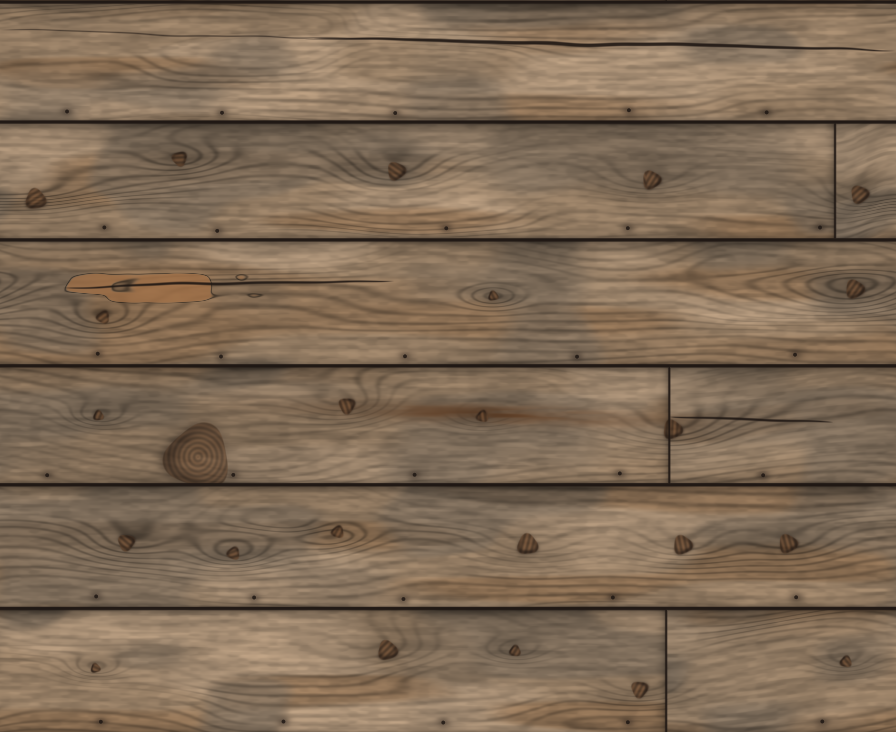
Reproduce this texture procedurally as a Shadertoy shader.

```glsl
// Six rows of weathered wooden siding with knots, cracks, nails and butt joints.

const float TAU = 6.28319;

// Row edges from the bottom, joint positions (negative: none), knot density
const float EDGES[7] = float[7](0.0, 0.1715, 0.3405, 0.503, 0.675, 0.836, 1.0);
const float JOINTS[6] = float[6](0.7435, -1.0, 0.747, -1.0, 0.932, -1.0);
const float KNOTTY[6] = float[6](0.5, 1.0, 0.45, 0.35, 0.75, 0.0);

const vec3 TAN = vec3(0.59, 0.495, 0.395);
const vec3 PALE = vec3(0.67, 0.57, 0.465);
const vec3 GREY = vec3(0.48, 0.42, 0.355);
const vec3 WARM = vec3(0.53, 0.41, 0.295);
const vec3 RUST = vec3(0.41, 0.28, 0.18);
const vec3 SPLINTER = vec3(0.63, 0.44, 0.28);
const vec3 SHADOW = vec3(0.12, 0.09, 0.075);

float hash(vec2 p) {
  vec3 q = fract(p.xyx * 0.1031);
  q += dot(q, q.yzx + 33.33);
  return fract((q.x + q.y) * q.z);
}

float wrapDelta(float a, float b) { return a - b - round(a - b); }

float blot(vec2 d, vec2 size) { d /= size; return exp(-dot(d, d)); }

// Antialiased inside of a shape with radius r
float inside(float d, float r, float px) { return 1.0 - smoothstep(r - px, r + px, d); }

// Smooth cellular noise, wrapping after scale.x cells across
float cells(vec2 p, vec2 scale, float seed) {
  p *= scale;
  float sum = 0.0, total = 0.0;
  for (int k = 0; k < 9; k++) {
    vec2 id = floor(p) + vec2(k % 3 - 1, k / 3 - 1);
    vec2 key = vec2(mod(id.x, scale.x), id.y + seed * 117.0);
    vec2 d = id + 0.25 + 0.5 * vec2(hash(key), hash(key + 57.3)) - p;
    float weight = exp(-5.0 * dot(d, d));
    sum += weight * hash(key + 11.7);
    total += weight;
  }
  return sum / total;
}

// Layered sines with period one
float wave(float x, float seed) {
  float sum = 0.0;
  for (float k = 1.0; k < 6.0; k++)
    sum += sin(TAU * (k * x + hash(vec2(k, seed)))) / k;
  return sum;
}

// Grain swelling, heartwood core and dark rim
vec3 knot(vec2 d, float r, float px) {
  float angle = atan(d.y, d.x);
  float dist = length(d) * (1.0 + 0.12 * sin(angle * 3.0 + r * 900.0));
  float rim = exp(-pow(abs(dist / r - 0.85) * 4.0, 2.0));
  return vec3(blot(d, r * vec2(6.0, 2.6)), inside(dist, r, px), rim * (0.6 + 0.4 * sin(angle + r * 700.0)));
}

vec3 scatterKnots(vec2 p, float row, float height, float chance, float aspect, float px) {
  vec3 sum = vec3(0.0);
  for (float i = 0.0; i < 6.0; i++) {
    vec2 key = vec2(i + 3.0, row * 7.0 + 2.0);
    float x = (i + 0.15 + 0.7 * hash(key)) / 6.0;
    float y = height * mix(0.3, 0.75, hash(key + 21.0));
    vec2 d = vec2(wrapDelta(p.x, x) * aspect, p.y - y);
    sum += step(hash(key + 71.0), chance) * knot(d, mix(0.006, 0.014, hash(key + 43.0)), px);
  }
  return sum;
}

float nails(vec2 p, float row, float aspect, float px) {
  float mark = 0.0;
  for (float i = 0.0; i < 5.0; i++) {
    float h = hash(vec2(i + 9.0, row + 31.0));
    vec2 d = vec2(wrapDelta(p.x, (i + 0.2 + 0.4 * h) / 5.0) * aspect, p.y - 0.011 - 0.005 * h);
    mark = max(mark, max(0.9 * inside(length(d), 0.003, px), 0.4 * blot(d, vec2(0.009, 0.007))));
  }
  return mark;
}

// Tapered split running from a to b
float crack(vec2 p, vec2 a, vec2 b, float width, float px) {
  float t = clamp((p.x - a.x) / (b.x - a.x), 0.0, 1.0);
  float taper = sqrt(4.0 * t * (1.0 - t));
  float path = mix(a.y, b.y, t) + 0.0012 * wave(p.x * 3.0, a.x + 4.0);
  return inside(abs(p.y - path), width * taper, px) * smoothstep(0.0, 0.4, taper);
}

void mainImage(out vec4 fragColor, in vec2 fragCoord) {
  float aspect = iResolution.x / iResolution.y, px = 1.0 / iResolution.y;
  vec2 p = fract(fragCoord / iResolution.xy + vec2(0.0, 0.0015));

  // Board layout
  int n = 0;
  for (int i = 1; i < 6; i++) if (p.y >= EDGES[i]) n = i;
  float row = float(n), joint = JOINTS[n], hasJoint = step(0.0, joint);
  float below = p.y - EDGES[n], above = EDGES[n + 1] - p.y, height = below + above;
  float offcut = hasJoint * step(joint, p.x) * (1.0 - smoothstep(joint, 1.0, p.x));
  vec2 board = vec2(p.x, below), q = vec2(p.x, below / height + 0.15 * offcut);

  // Broad weathering
  float pale = cells(q, vec2(5, 3), row + 1.0);
  float grime = cells(q, vec2(9, 2.5), row + 11.0);
  float warmth = cells(q, vec2(4, 4), row + 21.0);
  vec3 color = mix(TAN, PALE, smoothstep(0.45, 0.75, pale));
  color = mix(color, WARM, 0.7 * smoothstep(0.5, 0.8, warmth));
  color = mix(color, GREY, 0.7 * smoothstep(0.5, 0.8, grime) + 0.3 * offcut);

  // Growth rings bend around knots; fibres run along the board
  vec3 knots = scatterKnots(board, row, height, KNOTTY[n], aspect, px);
  vec2 big = vec2(wrapDelta(p.x, 0.221) * aspect, p.y - 0.377);
  if (n == 2) knots += knot(big, 0.043, px) * vec3(1.0, 0.75, 0.7);
  float rings = q.y * 11.0 + 0.35 * wave(p.x, row) + 5.0 * pale + 3.0 * knots.x;
  float line = pow(0.5 + 0.5 * sin(TAU * rings), 3.0);
  float fibre = cells(q, vec2(22, 32), row + 31.0);
  color *= 1.0 - line * (0.06 + 0.14 * smoothstep(0.35, 0.7, warmth) + 0.08 * knots.x);
  color *= 0.84 + 0.2 * fibre + 0.12 * cells(q, vec2(90, 40), row + 41.0);

  // Rust streak and torn splinters
  float streak = blot(p - vec2(0.54, 0.463 - 0.05 * p.x), vec2(0.17, 0.012));
  color = mix(color, RUST, 0.75 * streak * (0.5 + fibre));
  float torn = blot(p - vec2(0.18, 0.61), vec2(0.13, 0.026)) * (0.4 + 1.2 * cells(p, vec2(26, 45), 3.0));
  color = mix(color, SPLINTER, 0.8 * smoothstep(0.58, 0.64, torn));
  color *= 1.0 - 0.4 * blot(vec2(torn - 0.58, 0.0), vec2(0.02));

  // Knots, nails and cracks
  color *= 1.0 - 0.15 * min(knots.x, 1.0);
  color = mix(color, RUST * (0.85 + 0.2 * sin(length(big) * 900.0)), 0.75 * min(knots.y, 1.0));
  color = mix(color, SHADOW, 0.65 * clamp(knots.z, 0.0, 1.0));
  color = mix(color, SHADOW, nails(board, row, aspect, px));
  float split = crack(p, vec2(0.34, 0.949), vec2(1.0, 0.934), 0.0024, px);
  split = max(split, 0.7 * crack(p, vec2(0.0, 0.961), vec2(0.42, 0.947), 0.0009, px));
  split = max(split, crack(p, vec2(0.07, 0.609), vec2(0.44, 0.619), 0.0018, px));
  split = max(split, crack(p, vec2(0.747, 0.432), vec2(0.93, 0.426), 0.0016, px));
  color = mix(color, SHADOW, 0.9 * split);

  // Butt joints, overlap shadows and lower lips
  float seam = wrapDelta(p.x, joint) * aspect;
  color *= 1.0 - hasJoint * 0.35 * exp(-abs(seam) / 0.006) * step(seam, 0.0);
  color *= 1.0 - 0.5 * exp(-above / 0.008) - 0.22 * exp(-above / 0.03) * grime;
  color *= 1.0 - 0.3 * exp(-below / 0.005);
  float gap = max(inside(above, 0.0035, px), 1.0 - smoothstep(0.0, 1.5 * px, below));
  gap = max(gap, hasJoint * inside(abs(seam), 0.0014, px));
  fragColor = vec4(mix(color, SHADOW, 0.95 * gap), 1.0);
}
```
